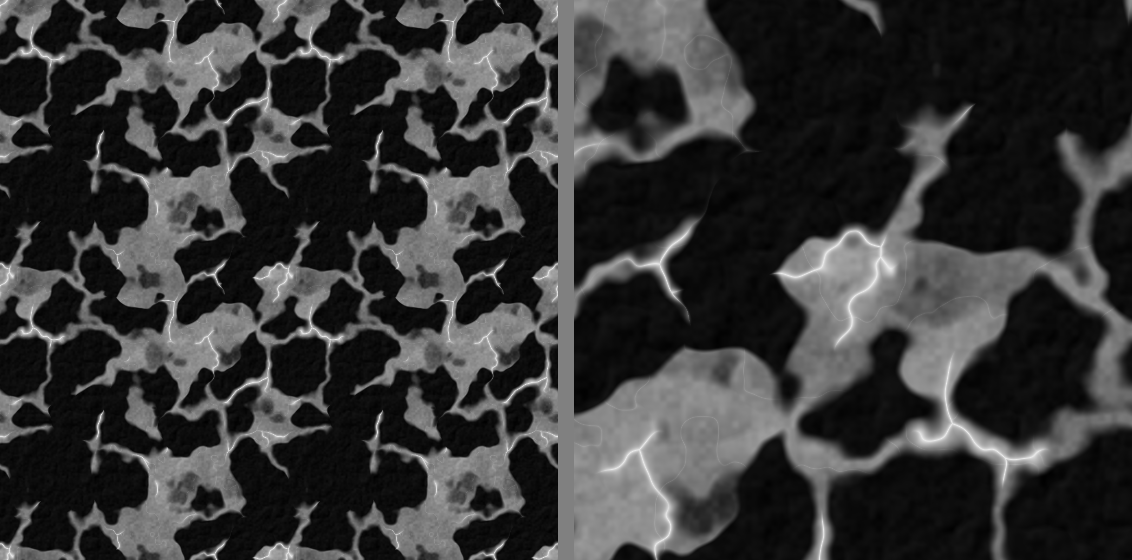
Left: the whole. Right: its middle third, enlarged.
A Shadertoy shader for this texture:

```glsl
// Dark rounded islands parted by cloudy grey veins, two repeats each way.
// A warped, wrapping cellular pattern gives the islands; layered wrapping noise
// varies the vein width, opens gaps, adds bright threads and an embossed grain.

const float REPEATS = 2.0;        // tiles across and down
const float CELLS = 5.0;          // islands across one tile
const float WARP = 0.25;          // bending of the borders, in tiles
const float CORNER_SHARP = 18.0;  // higher keeps island corners sharper
const float VEIN_WIDTH = 0.065;   // half width, in cells
const float PATCH_WIDTH = 0.32;   // extra half width in broad patches
const float GAP_DEPTH = 0.19;     // width lost where veins fade out
const float VEIN_SOFT = 0.055;    // softness of vein edges, in cells
const float RELIEF_STEP = 0.003;  // emboss offset, in tiles

const float ISLAND_TONE = 0.045;
const float VEIN_TONE = 0.50;
const float THREAD_TONE = 0.92;

vec2 hash2(vec2 cell, float seed) {
    vec3 h = fract(vec3(cell.xyx + seed * 17.0) * vec3(0.1031, 0.1030, 0.0973));
    h += dot(h, h.yzx + 33.33);
    return fract((h.xx + h.yz) * h.zy);
}

// Two channels of value noise wrapping after 'period' cells.
vec2 noise2(vec2 p, float period, float seed) {
    vec2 i = floor(p), f = fract(p);
    f = f * f * f * (f * (f * 6.0 - 15.0) + 10.0);
    vec2 a = hash2(mod(i, period), seed);
    vec2 b = hash2(mod(i + vec2(1, 0), period), seed);
    vec2 c = hash2(mod(i + vec2(0, 1), period), seed);
    vec2 d = hash2(mod(i + vec2(1, 1), period), seed);
    return mix(mix(a, b, f.x), mix(c, d, f.x), f.y);
}

vec2 fbm2(vec2 p, float freq, int octaves, float seed) {
    vec2 sum = vec2(0.0);
    float amp = 1.0, total = 0.0;
    for (int i = 0; i < octaves; i++) {
        sum += amp * noise2(p * freq, freq, seed + float(i));
        total += amp;
        amp *= 0.5;
        freq *= 2.0;
    }
    return sum / total;
}

vec2 cellPoint(vec2 cell) {
    return cell + 0.1 + 0.8 * hash2(mod(cell, CELLS), 3.0);
}

// Distance to the cell border: x rounded at corners, y exact.
vec2 borderDistance(vec2 p) {
    vec2 home = floor(p), nearest = home;
    float best = 1e5;
    for (int y = -1; y <= 1; y++)
    for (int x = -1; x <= 1; x++) {
        vec2 cell = home + vec2(x, y);
        vec2 d = cellPoint(cell) - p;
        if (dot(d, d) < best) { best = dot(d, d); nearest = cell; }
    }
    vec2 own = cellPoint(nearest);
    float sum = 0.0, exact = 1e5;
    for (int y = -2; y <= 2; y++)
    for (int x = -2; x <= 2; x++) {
        if (x == 0 && y == 0) continue;
        vec2 other = cellPoint(nearest + vec2(x, y));
        float d = dot(0.5 * (own + other) - p, normalize(other - own));
        sum += exp(-CORNER_SHARP * d);
        exact = min(exact, d);
    }
    return vec2(-log(sum) / CORNER_SHARP, exact);
}

// Creased height field for the embossed surface.
float relief(vec2 p) {
    vec2 n = abs(fbm2(p, 18.0, 3, 41.0) - 0.5);
    return n.x + 0.5 * n.y;
}

void mainImage(out vec4 fragColor, in vec2 fragCoord) {
    vec2 p = fract(fragCoord / iResolution.xy * REPEATS);

    // Bent cell borders
    vec2 q = p + WARP * (fbm2(p, 5.0, 4, 11.0) - 0.5);
    vec2 border = borderDistance(q * CELLS);

    // Vein width: broad patches, faded gaps, ragged rims
    vec2 region = fbm2(p, 4.0, 3, 23.0);
    vec2 detail = fbm2(p, 11.0, 3, 31.0);
    float broad = smoothstep(0.53, 0.72, region.x);
    float gap = smoothstep(0.58, 0.70, region.y) * (1.0 - broad);
    float width = VEIN_WIDTH + PATCH_WIDTH * broad - GAP_DEPTH * gap;
    width += (0.04 + 0.15 * broad) * (detail.x - 0.5);
    float vein = 1.0 - smoothstep(width - VEIN_SOFT, width + VEIN_SOFT, border.x);

    // Cloudy grey with darker hollows in the patches
    float tone = VEIN_TONE + 0.22 * (detail.y - 0.5);
    tone -= 0.28 * broad * smoothstep(0.58, 0.74, detail.x);
    float shade = mix(ISLAND_TONE, tone, vein);

    // Embossed creases and fine grain
    vec2 e = vec2(RELIEF_STEP, -RELIEF_STEP);
    float slope = relief(p + e) - relief(p - e);
    float grain = noise2(p * 128.0, 128.0, 53.0).x - 0.5;
    shade += slope * mix(0.16, 0.22, vein) + grain * mix(0.025, 0.06, vein);

    // Faint curled lines and glowing threads along the vein middles
    float curl = exp(-abs(detail.y - 0.53) / 0.006);
    float lit = smoothstep(0.52, 0.64, fbm2(p, 6.0, 2, 67.0).x) * vein;
    float thread = exp(-border.y / 0.016);
    float glow = exp(-border.y / 0.07);
    shade += 0.07 * curl * vein + 0.08 * glow * lit;
    shade = mix(shade, THREAD_TONE, thread * lit);

    fragColor = vec4(vec3(clamp(shade, 0.0, 1.0)), 1.0);
}
```
